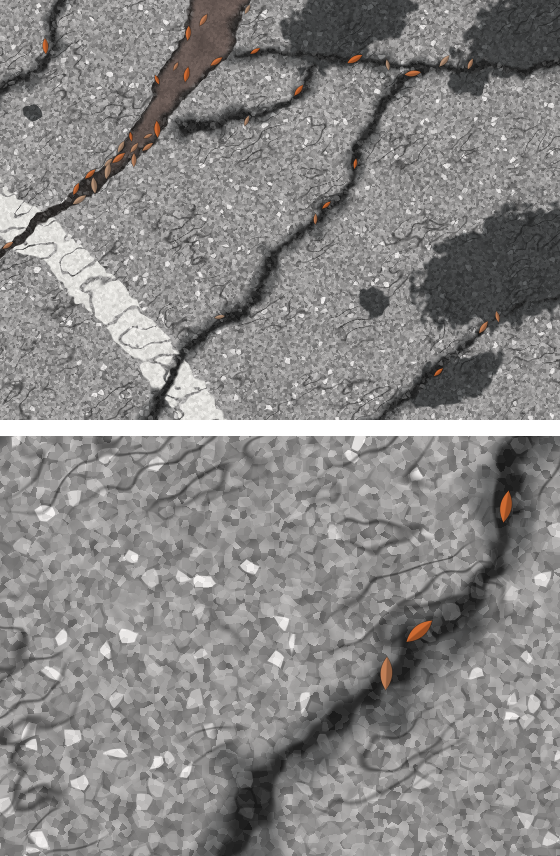
Top, the full canvas; bottom, a detail of the centre.
A WebGL 2 fragment shader for this texture:

```glsl
#version 300 es
precision highp float;

uniform vec2 u_resolution;
out vec4 fragColor;

vec2 hash2(vec2 p) {
  vec3 h = fract(p.xyx * vec3(.1031, .1030, .0973));
  h += dot(h, h.yzx + 33.33);
  return fract((h.xx + h.yz) * h.zy);
}

vec2 turn(vec2 v, float a) {
  float c = cos(a), s = sin(a);
  return vec2(c * v.x + s * v.y, c * v.y - s * v.x);
}

float corner(vec2 cell, vec2 f, vec2 o) {
  float a = 6.2832 * hash2(cell + o).x;
  return dot(vec2(cos(a), sin(a)), f - o);
}

// Gradient noise, roughly -0.7 to 0.7
float noise(vec2 p) {
  vec2 i = floor(p), f = fract(p), u = f * f * (3. - 2. * f);
  return mix(mix(corner(i, f, vec2(0)), corner(i, f, vec2(1, 0)), u.x),
             mix(corner(i, f, vec2(0, 1)), corner(i, f, vec2(1)), u.x), u.y);
}

vec2 warp(vec2 p, float freq, float amount) {
  return p + amount * vec2(noise(p * freq), noise(p * freq + 47.3));
}

// Angular cells: x = gap distance, yz = random values of the stone
vec3 stones(vec2 p) {
  vec2 id = floor(p);
  float near = 9., next = 9.;
  for (int k = 0; k < 9; k++) {
    vec2 c = floor(p) + vec2(k % 3 - 1, k / 3 - 1);
    float d = length(c + hash2(c) - p);
    next = min(next, max(d, near));
    if (d < near) { near = d; id = c; }
  }
  return vec3(next - near, hash2(id + 71.));
}

// Polyline with half width tapering from w.x to w.y
float path(vec2 p, vec2 k[6], vec2 w) {
  float d = 9.;
  for (int i = 0; i < 5; i++) {
    vec2 v = p - k[i], e = k[i + 1] - k[i];
    float t = clamp(dot(v, e) / dot(e, e), 0., 1.);
    d = min(d, length(v - e * t) - mix(w.x, w.y, (float(i) + t) / 5.));
  }
  return d;
}

float gully(vec2 p) {
  return path(p, vec2[6](vec2(.53, 1.02), vec2(.48, .89), vec2(.42, .81),
    vec2(.355, .69), vec2(.25, .585), vec2(-.02, .38)), vec2(.07, .006));
}

float fissures(vec2 p) {
  float lower = path(p, vec2[6](vec2(.36, -.02), vec2(.42, .14), vec2(.52, .235),
    vec2(.61, .29), vec2(.65, .385), vec2(.765, .48)), vec2(.012, .007));
  float upper = path(p, vec2[6](vec2(.765, .48), vec2(.835, .565), vec2(.84, .62),
    vec2(.885, .705), vec2(.955, .81), vec2(1.04, .845)), vec2(.007, .012));
  float top = path(p, vec2[6](vec2(.555, .87), vec2(.73, .865), vec2(.95, .85),
    vec2(1.04, .845), vec2(1.2, .835), vec2(1.35, .85)), vec2(.007, .01));
  float branch = path(p, vec2[6](vec2(.43, .69), vec2(.5, .7), vec2(.56, .715),
    vec2(.68, .75), vec2(.73, .8), vec2(.755, .84)), vec2(.014, .005));
  float left = path(p, vec2[6](vec2(-.02, .76), vec2(.04, .805), vec2(.087, .835),
    vec2(.12, .89), vec2(.13, .95), vec2(.16, 1.02)), vec2(.008));
  float right = path(p, vec2[6](vec2(.88, -.02), vec2(1, .08), vec2(1.06, .14),
    vec2(1.11, .19), vec2(1.2, .25), vec2(1.35, .31)), vec2(.01, .002));
  return min(min(min(lower, upper), min(top, branch)), min(left, right));
}

// Tarred patches as tilted ellipses: centre, radii
float patches(vec2 p) {
  vec4 spots[7] = vec4[7](vec4(1.21, .36, .23, .13), vec4(.82, .94, .16, .09),
    vec4(1.27, .93, .19, .09), vec4(1.08, .09, .13, .05), vec4(.885, .28, .045, .03),
    vec4(.073, .73, .025, .022), vec4(1.12, .82, .06, .04));
  float best = -9.;
  for (int i = 0; i < 7; i++)
    best = max(best, 1. - length(turn(p - spots[i].xy, .4) / spots[i].zw));
  return best;
}

// Fallen leaves whose centres lie in an opening
vec4 leaves(vec2 p, float px) {
  vec4 result = vec4(0);
  for (int k = 0; k < 9; k++) {
    vec2 id = floor(p * 30.) + vec2(k % 3 - 1, k / 3 - 1);
    vec2 r = hash2(id), s = hash2(id + 31.), centre = (id + .2 + .6 * r) / 30.;
    vec2 q = turn(p - centre, mix(.1, 2., s.x));
    float size = mix(.011, .021, r.y), along = q.x / size;
    float cover = smoothstep(px, -px, abs(q.y) - .36 * size * (1. - along * along));
    float density = .22 + .6 * smoothstep(.2, .08, distance(centre, vec2(.27, .62)));
    if (cover > 0. && s.y < density && min(gully(centre), fissures(centre)) < .004) {
      vec3 tint = mix(vec3(.70, .36, .17), vec3(.62, .50, .41), smoothstep(.3, .8, r.x));
      result = mix(result, vec4(tint * (.85 + .3 * smoothstep(-px, px, q.y)), 1), cover);
    }
  }
  return result;
}

void main() {
  vec2 p = gl_FragCoord.xy / u_resolution.y;
  float px = 1. / u_resolution.y;
  vec2 bent = warp(warp(p, 13., .022), 48., .009);
  float rough = noise(p * 32.) + .5 * noise(p * 75.);

  // Aggregate: fine grit, larger chips, shallow creases
  vec3 grit = stones(p * 180.), chip = stones(warp(p, 60., .004) * 82.);
  float tone = .43 + .27 * grit.y + .14 * noise(p * 105.) + .05 * noise(p * 6.);
  float chipTone = .45 + .21 * chip.y + .24 * smoothstep(.87, .97, chip.y) + .1 * grit.y;
  float chipMask = smoothstep(.08, .18 + 82. * px, chip.x) * smoothstep(.3, .45, chip.z);
  tone = mix(tone, chipTone, .85 * chipMask);
  float crease = smoothstep(.09, 0., abs(noise(turn(bent, .55) * vec2(15, 40))));
  tone *= 1. - .42 * crease * smoothstep(-.1, .25, noise(p * 10.));
  vec3 color = tone * vec3(1.01, 1, .995);

  // Worn paint stripe
  float stripe = path(bent, vec2[6](vec2(-.1, .58), vec2(0, .5), vec2(.14, .4),
    vec2(.26, .28), vec2(.37, .155), vec2(.5, -.02)), vec2(.052, .045));
  float flake = smoothstep(.015, .055 + px, abs(noise(turn(bent, .35) * vec2(10, 22) + 5.)));
  float paint = smoothstep(px, -px, stripe + .007 * rough) * flake * smoothstep(-.65, -.5, rough);
  color = mix(color, vec3(.83, .825, .81) + .1 * grit.y + .08 * noise(p * 90.), paint);

  // Tar and loose dark stones
  float bank = gully(bent) + .005 * rough, crack = fissures(bent) + .009 * rough;
  float tar = smoothstep(-.08, .1, patches(bent) + .35 * rough + .25 * noise(p * 12.));
  float rim = smoothstep(.022, 0., crack + .025 * noise(p * 17.)) * (1. - paint);
  color = mix(color, (.05 + .36 * tone) * vec3(.98, 1, 1.01), max(tar, .65 * rim));

  // Open cracks, and the gully with its soil
  float loose = chipMask * smoothstep(.55, .7, chip.z);
  vec3 hollow = vec3(.1 + .1 * grit.y + .22 * loose * chip.y);
  color = mix(color, hollow, smoothstep(.003 + px, -.003 - px, crack));
  vec3 soil = vec3(.41, .355, .335) * (.9 + .16 * grit.y + .25 * noise(p * 22.));
  float depth = smoothstep(.003, .022, .01 * noise(p * 25.) - bank) * smoothstep(.5, .72, p.y);
  color = mix(color, mix(hollow + vec3(.03, .02, .015), soil, depth), smoothstep(px, -px, bank));

  vec4 leaf = leaves(p, px);
  fragColor = vec4(clamp(mix(color, leaf.rgb, leaf.a), 0., 1.), 1);
}
```
